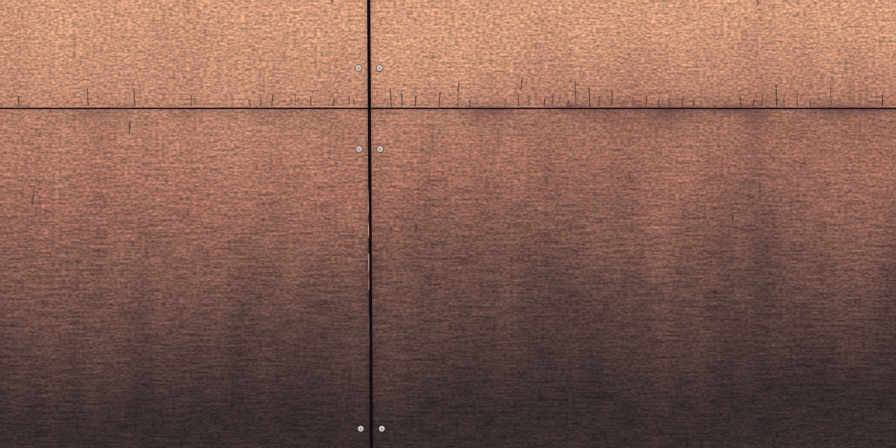
A Shadertoy shader for this texture:

```glsl
const vec3 CHAR = vec3(0.225, 0.178, 0.182);
const vec3 UMBER = vec3(0.365, 0.265, 0.248);
const vec3 RUST = vec3(0.625, 0.422, 0.362);
const vec3 COPPER = vec3(0.825, 0.605, 0.485);
const vec3 GAP = vec3(0.075, 0.05, 0.075);
const vec3 SOOT = vec3(0.25, 0.17, 0.18);
const vec3 BARE_EDGE = vec3(0.88, 0.66, 0.52);
const vec3 RIVET = vec3(0.86, 0.81, 0.78);

// Lengths are in canvas heights, with x running from 0 to 2.
const float SEAM_X = 0.829;
const float SEAM_LEAN = -0.006;
const float SEAM_Y = 0.758;
const float GAP_V = 0.0034;
const float GAP_H = 0.0017;
const vec3 RIVET_ROWS = vec3(0.043, 0.667, 0.848);
const float RIVET_OFFSET = 0.0235;
const float RIVET_RADIUS = 0.0066;
const float SCUFF_PITCH = 0.026;
const float TICK_CELL = 0.22;
const float GRAIN = 0.30;
const float STREAKS = 0.24;

vec2 hash2(vec2 p) {
    vec3 q = fract(p.xyx * vec3(0.1031, 0.1030, 0.0973));
    q += dot(q, q.yzx + 33.33);
    return fract((q.xx + q.yz) * q.zy);
}

float gradDot(vec2 cell, vec2 offset) {
    float a = 6.2832 * hash2(cell).x;
    return dot(vec2(cos(a), sin(a)), offset);
}

float gradientNoise(vec2 p) {
    vec2 i = floor(p), f = fract(p);
    vec2 u = f * f * f * (f * (f * 6.0 - 15.0) + 10.0);
    vec2 e = vec2(1.0, 0.0);
    return mix(mix(gradDot(i, f), gradDot(i + e, f - e), u.x),
               mix(gradDot(i + e.yx, f - e.yx), gradDot(i + 1.0, f - 1.0), u.x), u.y);
}

float fbm(vec2 p) {
    float sum = 0.0, amp = 0.6;
    for (int i = 0; i < 4; i++) {
        sum += amp * gradientNoise(p);
        p = p * 2.03 + 17.3;
        amp *= 0.5;
    }
    return sum;
}

float rise(float a, float b, float t) { return clamp((t - a) / (b - a), 0.0, 1.0); }

float cover(float d) {
    float aa = 0.8 / iResolution.y;
    return 1.0 - smoothstep(-aa, aa, d);
}

float segment(vec2 p, vec2 a, vec2 b) {
    vec2 ab = b - a;
    return length(p - a - ab * clamp(dot(p - a, ab) / dot(ab, ab), 0.0, 1.0));
}

vec3 patina(vec2 p) {
    // Vertical fade, darker sooner on the right
    float tone = p.y + 4.0 * p.y * (1.0 - p.y) * (0.05 - 0.09 * smoothstep(0.5, 1.4, p.x));
    tone += 0.13 * fbm(p * vec2(3.0, 2.2)) + 0.10 * fbm(p * vec2(11.0, 1.3) + 40.0);
    tone += 0.07 * exp(-dot(p - vec2(0.95, 0.92), p - vec2(0.95, 0.92)) * 14.0);
    vec3 col = mix(CHAR, UMBER, rise(0.08, 0.30, tone));
    col = mix(col, RUST, rise(0.30, 0.61, tone));
    col = mix(col, COPPER, rise(0.61, 0.97, tone));
    // Brushed grain and longer horizontal streaks
    float grain = gradientNoise(p * vec2(130.0, 210.0)) + 0.6 * gradientNoise(p * vec2(75.0, 160.0) + 9.0);
    float streak = gradientNoise(p * vec2(16.0, 145.0)) + 0.5 * gradientNoise(p * vec2(38.0, 190.0) + 5.0);
    float dim = 1.0 - 0.6 * smoothstep(0.4, 0.85, p.y);
    return col * (1.0 + (GRAIN * grain + STREAKS * dim * streak) * vec3(1.0, 0.95, 0.88));
}

// Short upright scratches sitting on the horizontal seam
float scuffs(vec2 p) {
    float cell = floor(p.x / SCUFF_PITCH);
    vec2 h = hash2(vec2(cell, 3.0)), k = hash2(vec2(cell, 8.0));
    float busy = mix(0.25, 0.85, smoothstep(0.9, 1.1, p.x) * (1.0 - smoothstep(1.75, 1.9, p.x)));
    vec2 foot = vec2((cell + 0.25 + 0.5 * h.x) * SCUFF_PITCH, SEAM_Y + 0.006);
    vec2 tip = foot + vec2(0.006 * (k.x - 0.5), 0.012 + 0.042 * h.y * h.y);
    return step(k.y, busy) * (0.35 + 0.4 * h.x) * cover(segment(p, foot, tip) - 0.0013);
}

// Sparse nicks over the sheets
float ticks(vec2 p) {
    vec2 cell = floor(p / TICK_CELL);
    vec2 h = hash2(cell + 21.0), k = hash2(cell + 57.0);
    vec2 mid = (cell + 0.2 + 0.6 * h) * TICK_CELL;
    vec2 arm = vec2(0.004 * (k.x - 0.5), 0.003 + 0.012 * k.x);
    return step(0.6, k.y) * 0.6 * cover(segment(p, mid - arm, mid + arm) - 0.0014);
}

void mainImage(out vec4 fragColor, in vec2 fragCoord) {
    vec2 p = fragCoord / iResolution.y;
    float dx = p.x - SEAM_X - SEAM_LEAN * p.y;
    float dy = p.y - SEAM_Y;
    vec3 col = patina(p);

    // Soot around the horizontal seam, heavier to the right
    float side = mix(0.35, 0.75, smoothstep(0.8, 1.4, p.x));
    float blot = clamp(0.6 + 1.3 * fbm(p * vec2(7.0, 12.0) + 70.0), 0.0, 1.0);
    float band = dy < 0.0 ? exp(dy / 0.032) : 0.7 * exp(-dy / 0.014);
    col = mix(col, SOOT, side * blot * band);
    col = mix(col, SOOT, max(scuffs(p), ticks(p)));

    // Horizontal seam with a worn bright lip
    float worn = smoothstep(-0.15, 0.25, gradientNoise(vec2(p.x * 9.0, 2.5)));
    col = mix(col, BARE_EDGE, 0.6 * worn * cover(abs(dy - 0.004) - 0.0013));
    col = mix(col, GAP, 0.9 * cover(abs(dy) - GAP_H));

    // Vertical seam with bare metal showing along its lower left edge
    float bare = smoothstep(0.2, 0.3, p.y) * (1.0 - smoothstep(0.5, 0.65, p.y));
    bare *= smoothstep(-0.1, 0.2, gradientNoise(vec2(4.5, p.y * 22.0)));
    col = mix(col, GAP, 0.3 * exp(-abs(dx) / 0.006));
    col = mix(col, GAP, cover(abs(dx) - GAP_V));
    col = mix(col, BARE_EDGE, 0.85 * bare * cover(abs(dx + 0.0035) - 0.0013));

    // Rivet pairs straddling the vertical seam
    for (int i = 0; i < 3; i++) {
        vec2 q = vec2(abs(dx) - RIVET_OFFSET, p.y - RIVET_ROWS[i]);
        float d = length(q) - RIVET_RADIUS;
        col = mix(col, GAP, 0.4 * cover(d - 0.002));
        col = mix(col, RIVET * (0.93 + 10.0 * q.y), cover(d));
        col = mix(col, SOOT, 0.4 * cover(length(q) - 0.0018));
    }
    fragColor = vec4(clamp(col, 0.0, 1.0), 1.0);
}
```
